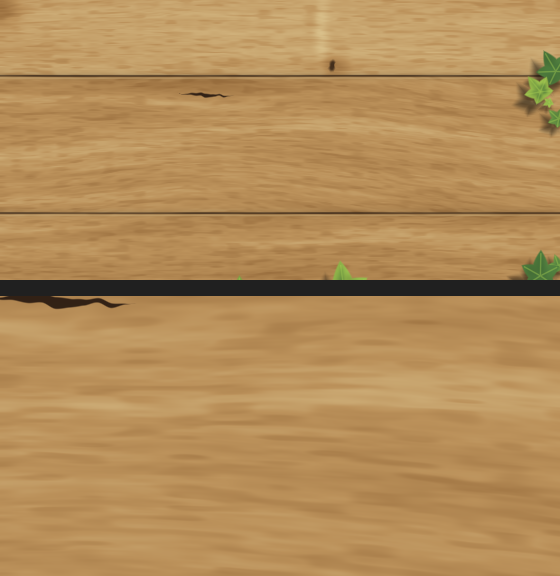
Top, the full canvas; bottom, a detail of the centre.
A Shadertoy shader for this texture:

```glsl
#define SEAM_HIGH 0.729
#define SEAM_LOW 0.239
#define SEAM_WIDTH 0.0022
#define GRAIN_BEND 0.07
#define BAND_CONTRAST 0.55
#define FIBRE_CONTRAST 0.42
#define PORE_DEPTH 0.16
#define SHADOW_OFFSET vec2(-0.03, -0.035)
#define SHADOW_DEPTH 0.5
#define LEAF_COUNT 8

const vec3 WOOD_DARK = vec3(0.60, 0.43, 0.24);
const vec3 WOOD_MID = vec3(0.735, 0.57, 0.355);
const vec3 WOOD_PALE = vec3(0.85, 0.75, 0.54);
const vec3 CRACK_BROWN = vec3(0.17, 0.11, 0.07);
const vec3 LEAF_GREEN = vec3(0.27, 0.45, 0.23);
const vec3 LEAF_LIME = vec3(0.62, 0.76, 0.30);

// Each leaf: base x, base y, length, direction of its tip
const vec4 LEAVES[LEAF_COUNT] = vec4[](
    vec4(1.985, 0.745, 0.085, 2.1), vec4(1.995, 0.575, 0.048, 2.4),
    vec4(1.930, 0.672, 0.070, 2.25), vec4(1.962, 0.635, 0.025, 3.6),
    vec4(0.857, -0.050, 0.066, 1.6), vec4(1.230, -0.050, 0.120, 1.7),
    vec4(1.995, 0.050, 0.043, 1.9), vec4(1.930, 0.015, 0.092, 1.55));
const float LIMENESS[LEAF_COUNT] = float[](0.1, 0.35, 0.95, 1.0, 0.7, 0.85, 0.3, 0.1);

float hash(vec2 p) {
    vec3 q = fract(p.xyx * 0.1031);
    q += dot(q, q.yzx + 33.33);
    return fract((q.x + q.y) * q.z);
}

float noise(vec2 p) {
    vec2 i = floor(p), f = fract(p);
    f = f * f * (3.0 - 2.0 * f);
    return mix(mix(hash(i), hash(i + vec2(1, 0)), f.x),
               mix(hash(i + vec2(0, 1)), hash(i + vec2(1, 1)), f.x), f.y);
}

float fbm(vec2 p) {
    float sum = 0.0, amp = 0.5;
    for (int i = 0; i < 4; i++) {
        sum += amp * noise(p);
        p = p * 2.03 + 17.1;
        amp *= 0.5;
    }
    return sum / 0.9375;
}

// Soft elliptical spot
float spot(vec2 p, vec2 centre, vec2 radius) {
    vec2 q = (p - centre) / radius;
    return exp(-dot(q, q));
}

// Five pointed lobes; x = signed distance, y = distance to nearest vein
vec2 ivy(vec2 p, vec4 leaf) {
    vec2 result = vec2(9.0);
    for (int k = -2; k <= 2; k++) {
        float rank = abs(float(k));
        float a = leaf.w + 1.08 * float(k), len = 1.0 - 0.17 * rank;
        vec2 q = mat2(cos(a), -sin(a), sin(a), cos(a)) * (p - leaf.xy) / leaf.z;
        float halfWidth = 0.36 * (1.0 - q.x * abs(q.x) / (len * len));
        float lobe = max(abs(q.y) - halfWidth, -q.x - 0.1) * 0.8;
        float vein = length(q - vec2(clamp(q.x, 0.0, len * 0.85), 0.0));
        result = min(result, vec2(lobe, vein));
    }
    return result * leaf.z;
}

vec3 wood(vec2 p, float px) {
    float top = step(SEAM_HIGH, p.y), low = 1.0 - step(SEAM_LOW, p.y);
    float middle = 1.0 - top - low;
    float seed = 13.0 * top + 29.0 * low;

    // Grain coordinates bend across the plank and around the split
    vec2 split = vec2(0.737, 0.661);
    float bend = GRAIN_BEND * (noise(vec2(p.x * 1.4 + seed, p.y * 3.0)) - 0.5);
    bend += middle * 0.11 * smoothstep(1.1, 2.2, p.x);
    bend += middle * (p.y - split.y) * -0.5 * spot(p, split, vec2(0.2, 0.07));
    bend += 0.007 * noise(vec2(p.x * 9.0, p.y * 40.0));
    vec2 g = vec2(p.x + seed, p.y + bend);

    // Broad bands, fibres and short pores
    float tone = 0.50 + 0.16 * top - 0.04 * low;
    float contrast = 1.0 - 0.4 * top;
    tone += contrast * BAND_CONTRAST * (fbm(g * vec2(0.8, 13.0)) - 0.5);
    tone += contrast * FIBRE_CONTRAST * (fbm(g * vec2(2.5, 48.0)) - 0.5);
    tone -= PORE_DEPTH * smoothstep(0.5, 0.9, noise(g * vec2(18.0, 115.0)));
    tone += 0.12 * (noise(g * vec2(30.0, 190.0)) - 0.5);

    // Stains, pale cross streak and knot
    vec2 knot = vec2(1.185, 0.763);
    tone -= middle * 0.22 * spot(p, vec2(0.6, 0.69), vec2(0.4, 0.045));
    tone -= top * 0.6 * spot(p, vec2(0.0, 0.97), vec2(0.07, 0.06));
    tone += top * 0.22 * spot(p, vec2(1.15, 0.85), vec2(0.025, 0.2));
    tone -= top * 0.45 * spot(p, knot, vec2(0.05, 0.04));
    tone = clamp(tone, 0.0, 1.0);
    vec3 col = mix(WOOD_DARK, WOOD_MID, min(tone * 2.0, 1.0));
    col = mix(col, WOOD_PALE, max(tone * 2.0 - 1.0, 0.0));
    float core = spot(p + 0.012 * (noise(p * 90.0) - 0.5), knot, vec2(0.014, 0.024));
    col = mix(col, CRACK_BROWN, top * 0.8 * smoothstep(0.3, 0.9, core));

    // Jagged split
    vec2 s = p - split;
    s.y += 0.05 * s.x + 0.006 * (noise(vec2(p.x * 60.0, 3.0)) - 0.5);
    float gap = 0.005 * (1.0 - s.x * s.x / 0.0068) * (0.5 + noise(vec2(p.x * 45.0, 8.0)));
    col = mix(col, CRACK_BROWN, 0.95 * (1.0 - smoothstep(-px, px, abs(s.y) - gap)));

    // Seams with a lit lower edge
    for (int i = 0; i < 2; i++) {
        float d = p.y - (i == 0 ? SEAM_HIGH : SEAM_LOW) + 0.002 * (noise(vec2(p.x * 4.0, seed)) - 0.5) * 0.5;
        float wear = 0.7 + 0.3 * noise(vec2(p.x * 7.0, float(i) * 5.0));
        col *= 1.0 - 0.18 * exp(-abs(d) / 0.008);
        col = mix(col, WOOD_PALE, 0.35 * exp(-pow((d + 0.008) / 0.003, 2.0)));
        col = mix(col, CRACK_BROWN, wear * (1.0 - smoothstep(-px, px, abs(d) - SEAM_WIDTH)));
    }
    return col;
}

void mainImage(out vec4 fragColor, in vec2 fragCoord) {
    float px = 1.0 / iResolution.y;
    vec2 p = fragCoord * px;
    vec3 col = wood(p, px);

    // Soft shadows beneath every leaf
    float shade = 0.0;
    for (int i = 0; i < LEAF_COUNT; i++) {
        float d = ivy(p - SHADOW_OFFSET * LEAVES[i].z / 0.07, LEAVES[i]).x;
        shade = max(shade, 1.0 - smoothstep(-0.015, 0.018, d));
    }
    col *= 1.0 - SHADOW_DEPTH * shade;

    // Leaves: mottled blade and pale veins
    for (int i = 0; i < LEAF_COUNT; i++) {
        vec2 leaf = ivy(p, LEAVES[i]);
        float inner = smoothstep(0.0, -0.25, leaf.x / LEAVES[i].z);
        float mottle = inner * noise(p * 55.0);
        vec3 blade = mix(LEAF_GREEN, LEAF_LIME, LIMENESS[i] * (1.0 - 0.65 * mottle));
        blade *= 0.9 + 0.2 * noise(p * 28.0);
        float vein = 1.0 - smoothstep(0.0, 0.0015 + px, leaf.y);
        blade = mix(blade, LEAF_LIME * 1.08, 0.4 * vein);
        col = mix(col, blade, 1.0 - smoothstep(-px, px, leaf.x));
    }
    fragColor = vec4(col, 1.0);
}
```
